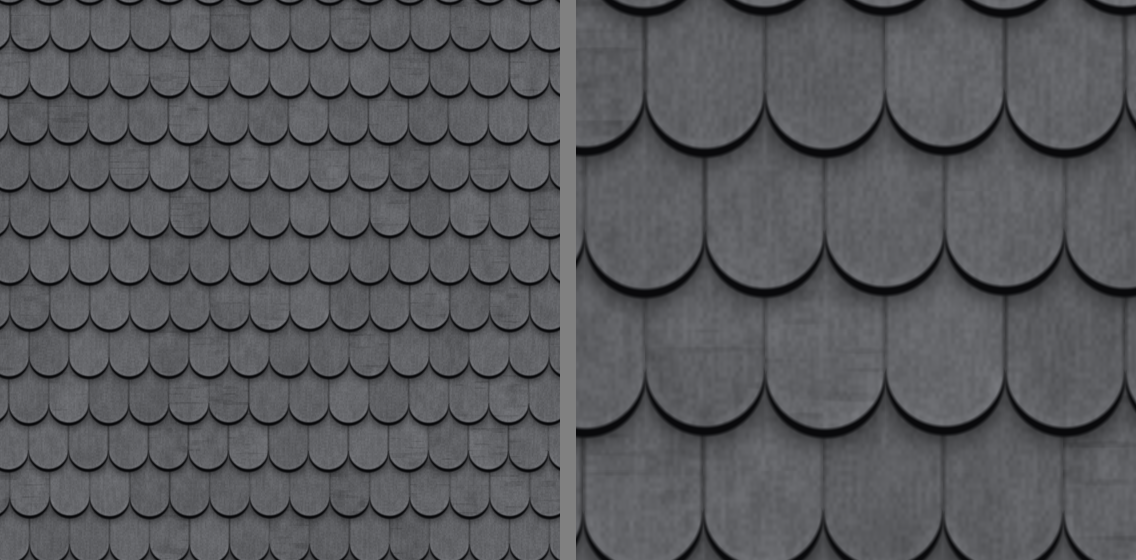
Left, the full canvas; right, a detail of the centre.
Reproduce this texture procedurally as a WebGL 1 fragment shader.

```glsl
precision highp float;
// Slate roof of overlapping round-ended shingles in staggered courses.
// Each point tests the course above against the one it covers, then adds
// a dark lip, a soft cast shadow, thin seams and a noisy stone surface.

uniform vec2 u_resolution;

const vec2 REPEATS = vec2(14.0, 12.0);  // shingles across, courses down
const vec2 ORIGIN = vec2(0.23, 0.945);  // seam and tip position, in cells
const float COURSE = 14.0 / 12.0;       // course height in shingle widths
const float MARGIN = 0.36;              // room under a tip for its shadow
const float LIP = 0.075;                // thickness of the dark lower edge
const float SHADOW_REACH = 0.26;
const float SHADOW_DEPTH = 0.36;
const float SEAM_WIDTH = 0.022;
const float SEAM_DEPTH = 0.36;
const float SOFTNESS = 0.016;           // edge blur in shingle widths
const float TONE = 0.388;
const float TONE_SPREAD = 0.042;        // difference between shingles
const vec3 STONE_TINT = vec3(0.977, 0.988, 1.025);
const vec3 LIP_COLOR = vec3(0.035, 0.037, 0.045);

float hash(vec2 p) {
  return fract(sin(dot(p, vec2(127.1, 311.7))) * 43758.5453);
}

float noise(vec2 p) {
  vec2 i = floor(p);
  vec2 f = fract(p);
  f = f * f * (3.0 - 2.0 * f);
  float low = mix(hash(i), hash(i + vec2(1.0, 0.0)), f.x);
  float high = mix(hash(i + vec2(0.0, 1.0)), hash(i + vec2(1.0, 1.0)), f.x);
  return mix(low, high, f.y);
}

// Column position in a course: staggered by half, with a small slip.
float columnAt(float x, float course) {
  float slip = (hash(vec2(mod(course, REPEATS.y), 7.3)) - 0.5) * 0.05;
  return x * REPEATS.x - ORIGIN.x - 0.5 * mod(course, 2.0) + slip;
}

vec2 shingleId(float column, float course) {
  return mod(vec2(floor(column), course), REPEATS);
}

// Signed distance to a round-ended strip; p.y is the height above its tip.
float scallop(vec2 p) {
  vec2 q = p - 0.5;
  return length(vec2(q.x, min(q.y, 0.0))) - 0.5;
}

// Surface of one shingle: own tone, clouds, upright grain, rim and seam.
vec3 slate(vec2 p, vec2 id, float column, float blur) {
  vec2 s = p + id * vec2(3.7, 5.3);
  float age = hash(id + 2.7);
  float tone = TONE + (hash(id + 0.4) - 0.5) * TONE_SPREAD;
  float cloud = noise(s * vec2(3.2, 2.5)) * 0.65 + noise(s * 7.0) * 0.35;
  tone += (cloud - 0.5) * mix(0.04, 0.095, age * age);
  tone += (noise(s * vec2(24.0, 4.0)) - 0.5) * 0.035;
  tone += (noise(s * vec2(30.0, 22.0)) - 0.5) * 0.045;

  // Faint streaks across a few weathered shingles
  float streak = smoothstep(0.62, 0.9, noise(s * vec2(2.0, 13.0)));
  tone -= streak * 0.035 * step(0.6, age);

  // Worn light rim just inside the rounded end
  float d = scallop(p);
  float rim = smoothstep(-0.09, -0.045, d) * (1.0 - smoothstep(0.35, 0.5, p.y));
  tone += rim * 0.025;

  // Seam between neighbours, of uneven strength
  float side = 0.5 - abs(p.x - 0.5);
  float strength = 0.45 + 0.55 * hash(vec2(mod(floor(column + 0.5), REPEATS.x), id.y) + 9.1);
  float seam = 1.0 - smoothstep(SEAM_WIDTH - blur, SEAM_WIDTH + blur, side);
  tone *= 1.0 - seam * strength * SEAM_DEPTH;
  return tone * STONE_TINT;
}

void main() {
  vec2 uv = gl_FragCoord.xy / u_resolution;
  float blur = SOFTNESS + 0.6 * REPEATS.x / u_resolution.x;

  // The upper course whose tips lie in this band, and the one below it
  float band = uv.y * REPEATS.y - ORIGIN.y + MARGIN / COURSE;
  float course = floor(band);
  float height = fract(band) * COURSE - MARGIN;
  float upperColumn = columnAt(uv.x, course);
  float lowerColumn = columnAt(uv.x, course - 1.0);
  vec2 upperId = shingleId(upperColumn, course);
  vec2 lowerId = shingleId(lowerColumn, course - 1.0);

  float sag = (hash(upperId + 5.2) - 0.5) * 0.025;
  vec2 upper = vec2(fract(upperColumn), height + sag);
  vec2 lower = vec2(fract(lowerColumn), height + COURSE);

  // Covered course with soft shadow, then the dark lip
  float lipDistance = scallop(upper + vec2(0.0, LIP));
  float shade = 1.0 - clamp(lipDistance / SHADOW_REACH, 0.0, 1.0);
  vec3 color = slate(lower, lowerId, lowerColumn, blur);
  color *= 1.0 - SHADOW_DEPTH * shade * shade;
  color = mix(LIP_COLOR, color, smoothstep(-blur, blur, lipDistance));

  // Upper course on top
  float cover = 1.0 - smoothstep(-blur, blur, scallop(upper));
  cover = max(cover, smoothstep(0.4, 0.5, upper.y));
  color = mix(color, slate(upper, upperId, upperColumn, blur), cover);
  gl_FragColor = vec4(color, 1.0);
}
```
